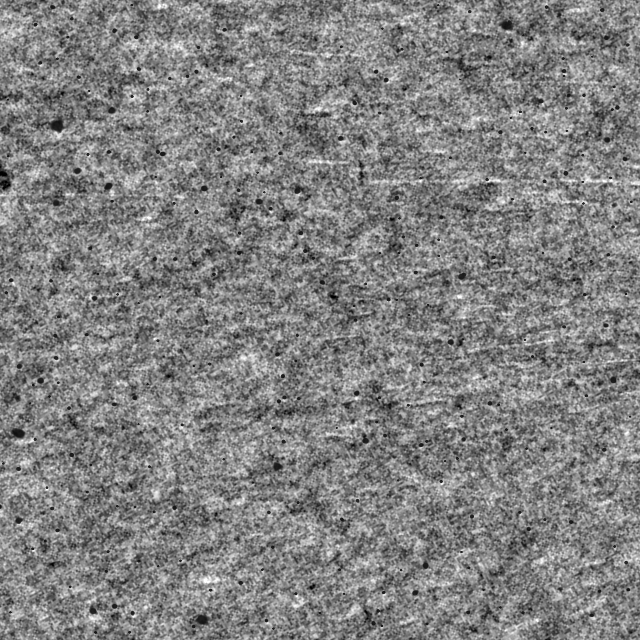
Reproduce this texture procedurally as a Shadertoy shader.

```glsl
float hash(vec2 cell, float seed) {
    uvec3 q = uvec3(ivec3(vec3(floor(cell), seed))) * uvec3(1597334673u, 3812015801u, 2798796415u);
    uint n = (q.x ^ q.y ^ q.z) * 1597334673u;
    n = (n ^ (n >> 15)) * 2246822519u;
    n ^= n >> 13;
    return float(n & 65535u) / 65535.0;
}

// Value noise from -1 to 1
float noise(vec2 p, float seed) {
    vec2 f = fract(p);
    vec2 s = f * f * (3.0 - 2.0 * f);
    float low = mix(hash(p, seed), hash(p + vec2(1, 0), seed), s.x);
    float high = mix(hash(p + vec2(0, 1), seed), hash(p + 1.0, seed), s.x);
    return 2.0 * mix(low, high, s.y) - 1.0;
}

vec2 rotate(vec2 p, float angle) {
    float c = cos(angle), s = sin(angle);
    return vec2(c * p.x + s * p.y, c * p.y - s * p.x);
}

// Scattered round pits: x is darkness, y is the light rim below
vec2 pits(vec2 uv, float cells, float share, float minRadius, float maxRadius, float seed) {
    vec2 p = uv * cells;
    vec2 cell = floor(p);
    vec2 center = 0.15 + 0.7 * vec2(hash(cell, seed), hash(cell, seed + 1.0));
    float size = hash(cell, seed + 3.0);
    float radius = mix(minRadius, maxRadius, size * size * size);
    float present = step(hash(cell, seed + 2.0), share);
    vec2 d = (fract(p) - center) / cells;
    float wobble = 1.0 + 0.3 * noise(uv * 170.0, seed);
    float dark = 1.0 - smoothstep(0.65, 1.3, length(d * vec2(0.9, 1.0)) / radius * wobble);
    vec2 rimOffset = radius * vec2(0.5, -1.5);
    float rim = 1.0 - smoothstep(0.3, 1.6, length((d - rimOffset) * vec2(0.8, 1.0)) / radius);
    return present * vec2(dark, rim * hash(cell, seed + 4.0));
}

// Thin horizontal scratch that breaks up along its length
float scratch(vec2 uv, float y, float start, float end, float width) {
    float offset = uv.y - y - 0.0015 * noise(uv.xx * vec2(9.0, 0.0), 31.0);
    float line = exp(-offset * offset / (width * width));
    float span = smoothstep(start - 0.03, start + 0.03, uv.x) * (1.0 - smoothstep(end - 0.03, end + 0.03, uv.x));
    return line * span * (0.65 + 0.5 * noise(vec2(uv.x * 35.0, y * 50.0), 32.0));
}

void mainImage(out vec4 fragColor, in vec2 fragCoord) {
    vec2 uv = fragCoord / iResolution.y;

    // Fine grain
    float shade = 0.515;
    shade += 0.21 * noise(rotate(uv, 0.5) * 350.0, 1.0);
    shade += 0.13 * noise(rotate(uv, -0.4) * 205.0, 2.0);

    // Broad mottling, drawn out sideways with a slight upward tilt
    vec2 warped = uv + 0.006 * vec2(noise(uv * 22.0, 3.0), noise(uv * 22.0, 4.0));
    vec2 tilted = rotate(warped, mix(0.3, -0.05, smoothstep(0.2, 0.8, uv.y)));
    shade += 0.11 * noise(tilted * vec2(68.0, 105.0), 5.0);
    shade += 0.09 * noise(tilted * vec2(30.0, 52.0), 6.0);
    shade += 0.05 * noise(tilted * vec2(9.0, 17.0), 7.0);

    // Short raised flecks, lit above and shaded below
    vec2 fleckScale = vec2(26.0, 82.0);
    float fleck = noise(tilted * fleckScale, 8.0);
    float below = noise((tilted + vec2(0.0, 0.006)) * fleckScale, 8.0);
    shade += 0.2 * smoothstep(0.5, 0.95, fleck) - 0.09 * smoothstep(0.5, 0.95, below);

    // Small dark spots in the mottling
    shade -= 0.2 * smoothstep(0.5, 0.95, noise(rotate(warped, 0.7) * 75.0, 9.0));

    // Long scratches
    shade += 0.33 * scratch(uv, 0.716, 0.59, 1.1, 0.0026);
    shade += 0.28 * scratch(uv, 0.695, -0.1, 0.25, 0.002);
    shade += 0.16 * scratch(uv, 0.87, 0.56, 0.96, 0.0022);
    shade += 0.12 * scratch(uv, 0.963, 0.55, 0.72, 0.002);

    // Upright dark nick and a blotch at the left edge
    float nickX = (uv.x - 0.565 - 0.002 * noise(uv.yy * 60.0, 10.0)) / 0.004;
    float nick = exp(-nickX * nickX) * smoothstep(0.025, 0.012, abs(uv.y - 0.73));
    float blotch = length((uv - vec2(0.005, 0.722)) / vec2(0.017, 0.02)) + 0.5 * noise(uv * 90.0, 11.0);
    shade -= 0.33 * nick + 0.35 * smoothstep(1.1, 0.5, blotch);

    // Pits of three sizes
    vec2 pit = pits(uv, 8.0, 0.28, 0.005, 0.0105, 12.0);
    pit = max(pit, pits(uv + 0.37, 17.0, 0.2, 0.0028, 0.005, 18.0));
    pit = max(pit, pits(uv + 0.71, 31.0, 0.22, 0.0018, 0.0034, 24.0));
    shade += 0.25 * pit.y;
    shade = mix(shade, 0.05, 0.88 * pit.x);

    fragColor = vec4(vec3(clamp(shade, 0.0, 1.0)), 1.0);
}
```
